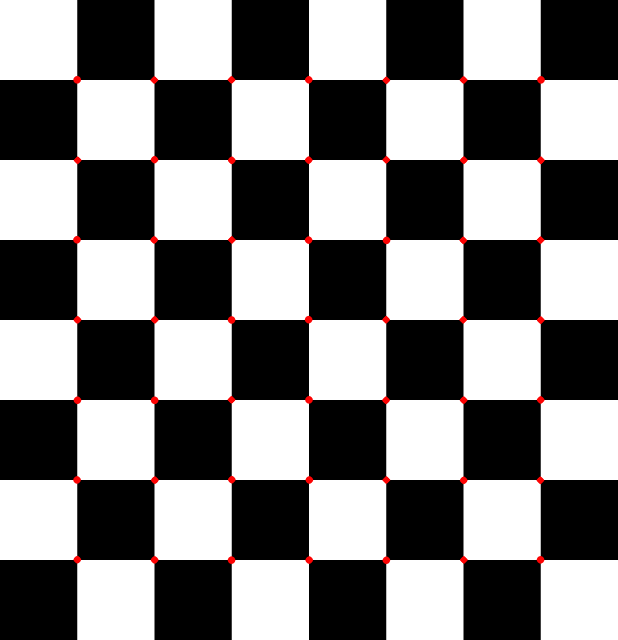
A Shadertoy shader for this pattern:

```glsl
const float CELLS = 8.0;
const float DOT_RADIUS = 0.0059;
const float DOT_JITTER = 0.0006;
const vec3 BLACK = vec3(0.0);
const vec3 WHITE = vec3(1.0);
const vec3 RED = vec3(0.99, 0.01, 0.01);

float hash(vec2 p) {
    return fract(sin(dot(p, vec2(127.1, 311.7))) * 43758.5453);
}

// Alternates between +1 and -1 per cell, with a ramp one pixel wide
vec2 softSquareWave(vec2 p, vec2 pixelsPerCell) {
    vec2 parity = 1.0 - 2.0 * mod(floor(p), 2.0);
    vec2 edgeDistance = abs(p - round(p)) * pixelsPerCell;
    return parity * clamp(2.0 * edgeDistance, 0.0, 1.0);
}

float checker(vec2 p, vec2 pixelsPerCell) {
    vec2 wave = softSquareWave(p, pixelsPerCell);
    return 0.5 - 0.5 * wave.x * wave.y;
}

// Shape 0 is a disc, shape 1 a blunted diamond
float dotDistance(vec2 offset, float radius, float shape) {
    vec2 a = abs(offset);
    float diamond = max((a.x + a.y) * 0.9, max(a.x, a.y));
    return mix(length(offset), diamond, shape) - radius;
}

float cornerDot(vec2 p, vec2 cellSize, float pixel) {
    vec2 node = round(p);
    vec2 jitter = vec2(hash(node), hash(node + 17.0)) - 0.5;
    vec2 offset = (p - node) * cellSize - jitter * 2.0 * DOT_JITTER;
    float d = dotDistance(offset, DOT_RADIUS, hash(node + 41.0));

    // Only inner crossings carry a dot
    vec2 inner = step(0.5, node) * step(node, vec2(CELLS - 0.5));
    return inner.x * inner.y * clamp(0.5 - d / pixel, 0.0, 1.0);
}

void mainImage(out vec4 fragColor, in vec2 fragCoord) {
    vec2 pixelsPerCell = iResolution.xy / CELLS;
    vec2 p = fragCoord / pixelsPerCell;
    float pixel = 1.0 / iResolution.y;

    // Board, then the red corner marks
    vec3 color = mix(BLACK, WHITE, checker(p, pixelsPerCell));
    color = mix(color, RED, cornerDot(p, pixelsPerCell * pixel, pixel));

    fragColor = vec4(color, 1.0);
}
```
